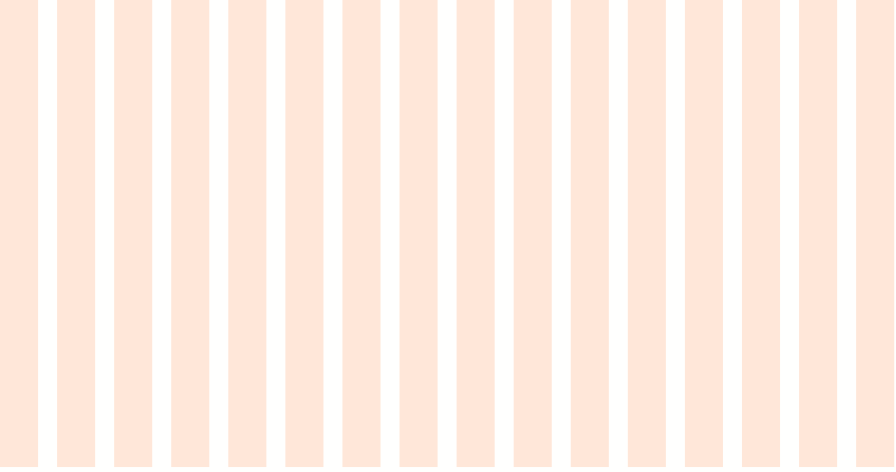
Give the GLSL for this pattern, as a Shadertoy shader.

```glsl
// Vertical peach stripes on white, two parts stripe to one part gap, above a thin white hem.

const vec3 PEACH = vec3(1.0, 0.906, 0.85);
const vec3 WHITE = vec3(1.0, 1.0, 0.995);

const float PERIOD = 0.0637;       // stripe plus gap, in canvas widths
const float STRIPE_SHARE = 0.667;  // part of each period that is coloured
const float HEM = 0.0105;          // plain strip at the bottom, in canvas heights

// Signed distance to the nearest stripe; the first one starts at x = 0
float stripeDistance(float x, float period, float share) {
    float halfWidth = 0.5 * share * period;
    float cell = fract((x - halfWidth) / period + 0.5) - 0.5;
    return abs(cell) * period - halfWidth;
}

// Linear edge coverage over the given blur width
float coverage(float distanceToEdge, float blur) {
    return clamp(0.5 - distanceToEdge / blur, 0.0, 1.0);
}

void mainImage(out vec4 fragColor, in vec2 fragCoord) {
    vec2 uv = fragCoord / iResolution.xy;
    vec2 blur = 1.0 / iResolution.xy;

    // Stripes, cut off at the hem
    float stripe = coverage(stripeDistance(uv.x, PERIOD, STRIPE_SHARE), blur.x);
    float aboveHem = coverage(HEM - uv.y, blur.y);

    fragColor = vec4(mix(WHITE, PEACH, stripe * aboveHem), 1.0);
}
```
